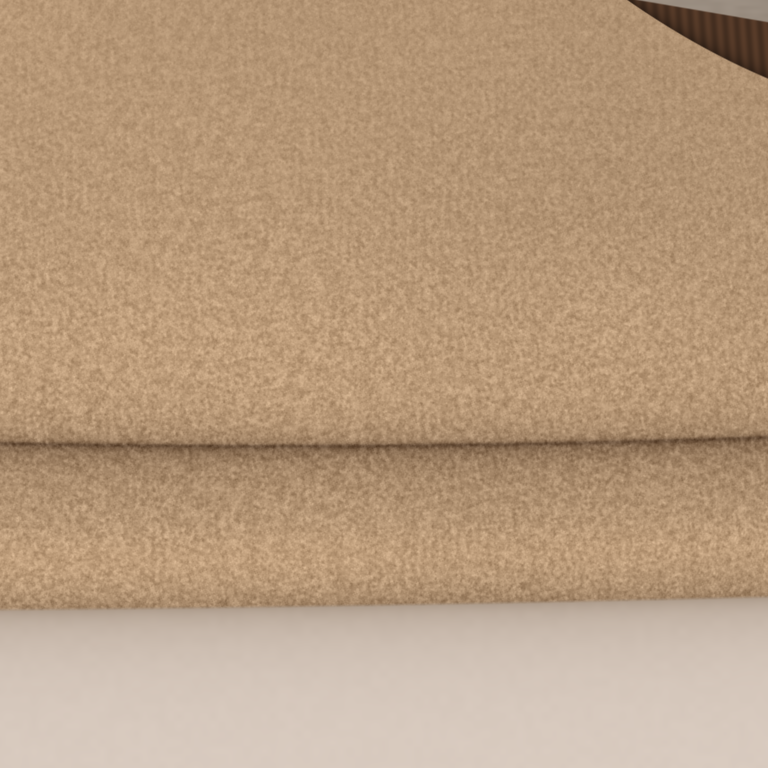
This texture is drawn by a WebGL 1 fragment shader. Its source:

```glsl
precision highp float;
// Folded tan cloth lying on a pale surface, with a dark slatted gap at the upper right.
// Curved boundaries split the layers; soft exponential shadows shape the fold,
// and stacked value noise gives the woven surface its fine grain.

uniform vec2 u_resolution;

#define CLOTH_COLOR vec3(0.705, 0.583, 0.455)
#define SHADOW_COLOR vec3(0.30, 0.21, 0.14)
#define FLOOR_COLOR vec3(0.850, 0.795, 0.750)
#define FLOOR_SHADE vec3(0.670, 0.600, 0.535)
#define GAP_COLOR vec3(0.31, 0.21, 0.145)
#define RAIL_COLOR vec3(0.60, 0.55, 0.50)
#define GRAIN_SCALE 210.0
#define GRAIN_AMOUNT 0.21

float hash(vec2 p) {
  return fract(sin(dot(p, vec2(127.1, 311.7))) * 43758.5453);
}

float valueNoise(vec2 p) {
  vec2 cell = floor(p);
  vec2 f = fract(p);
  f = f * f * (3.0 - 2.0 * f);
  return mix(mix(hash(cell), hash(cell + vec2(1.0, 0.0)), f.x),
             mix(hash(cell + vec2(0.0, 1.0)), hash(cell + vec2(1.0, 1.0)), f.x), f.y);
}

// Layered noise centred on zero; each octave is rotated to hide the lattice.
float clothGrain(vec2 p) {
  mat2 turn = mat2(0.8, 0.6, -0.6, 0.8);
  float sum = 0.0;
  float weight = 0.5;
  vec2 q = turn * p * GRAIN_SCALE;
  for (int i = 0; i < 3; i++) {
    sum += weight * (valueNoise(q) - 0.5);
    q = turn * q * 1.55 + 17.3;
    weight *= 0.75;
  }
  return sum;
}

float creaseHeight(float x) {
  return 0.4195 + 0.028 * (x - 0.36) * (x - 0.36);
}

float hemHeight(float x) {
  return 0.206 + 0.008 * x + 0.009 * x * x;
}

float upperEdge(float x) {
  float d = max(x - 0.814, 0.0);
  return 1.002 - 0.70 * d + 0.75 * d * d + 0.2 * max(0.814 - x, 0.0);
}

vec3 clothShade(vec2 p) {
  float fromCrease = p.y - creaseHeight(p.x);
  float fromHem = p.y - hemHeight(p.x);
  float upper = smoothstep(-0.002, 0.003, fromCrease);

  // Broad light: paler at the left and toward the front of the top layer.
  float broad = 1.0 + 0.035 * (0.5 - p.x);
  broad += 0.045 * exp(-pow((p.y - 0.54) / 0.14, 2.0));
  broad += 0.025 * (valueNoise(p * 5.0) - 0.5);
  vec3 color = CLOTH_COLOR * broad;

  float rolledEdge = 0.30 * exp(-max(fromCrease, 0.0) / 0.018);
  float depth = max(-fromCrease, 0.0);
  float castShadow = 0.43 * exp(-depth / 0.035) + 0.24 * exp(-depth / 0.007);
  float hemShadow = 0.23 * exp(-max(fromHem, 0.0) / 0.014);
  float lowerGlow = 0.06 * exp(-pow((fromHem - 0.065) / 0.04, 2.0));

  color *= 1.0 + (1.0 - upper) * lowerGlow;
  color = mix(color, SHADOW_COLOR, mix(castShadow + hemShadow, rolledEdge, upper));
  color = mix(color, SHADOW_COLOR, 0.35 * exp(-pow(fromCrease / 0.0035, 2.0)));

  float contrast = mix(1.15, 0.65, smoothstep(0.45, 1.0, p.y));
  float threads = 0.006 * sin(p.x * 520.0 + 2.0 * valueNoise(p * 30.0));
  float grain = clothGrain(p) * GRAIN_AMOUNT * contrast + threads;
  return color + grain * vec3(1.0, 0.98, 0.93);
}

vec3 floorShade(vec2 p) {
  float below = max(hemHeight(p.x) - p.y, 0.0);
  float shadow = 0.70 * exp(-below / 0.055) + 0.30 * exp(-below / 0.010);
  vec3 color = mix(FLOOR_COLOR, FLOOR_SHADE, shadow);
  return color + 0.010 * (valueNoise(p * 90.0) - 0.5);
}

vec3 gapShade(vec2 p, float aa) {
  float slats = 0.5 + 0.5 * sin(p.x * 420.0 + p.y * 30.0);
  vec3 wood = GAP_COLOR * (0.86 + 0.25 * slats);
  wood *= 1.0 - 0.35 * exp(-max(p.y - upperEdge(p.x), 0.0) / 0.010);
  float railEdge = 1.0 - 0.17 * (p.x - 0.83);
  vec3 rail = RAIL_COLOR + 0.03 * (valueNoise(p * vec2(60.0, 200.0)) - 0.5);
  return mix(wood, rail, smoothstep(-aa, aa, p.y - railEdge));
}

void main() {
  vec2 p = gl_FragCoord.xy / u_resolution;
  float aa = 1.2 / min(u_resolution.x, u_resolution.y);

  float onCloth = smoothstep(-0.003, 0.003, p.y - hemHeight(p.x));
  float inGap = smoothstep(-aa, aa, p.y - upperEdge(p.x));

  vec3 color = mix(floorShade(p), clothShade(p), onCloth);
  color = mix(color, gapShade(p, aa), inGap);
  gl_FragColor = vec4(clamp(color, 0.0, 1.0), 1.0);
}
```
